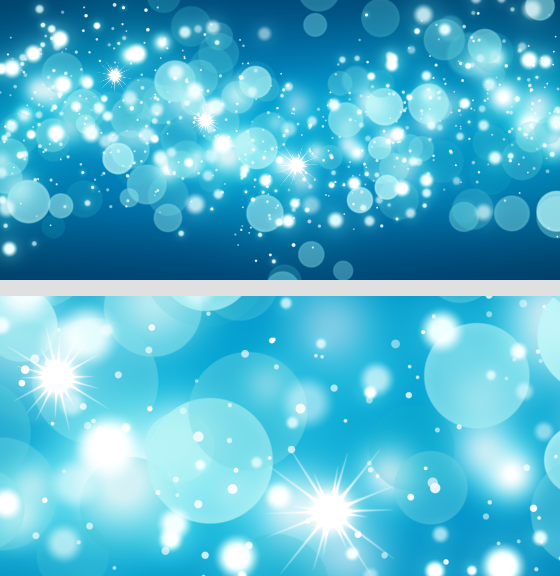
Top, the full canvas; bottom, a detail of the centre.
A Shadertoy shader for this background:

```glsl
// Blue bokeh: translucent discs, white glows, fine dust and sparkling stars along a wavy band.
#define GLOWS 40
#define DISCS 104
#define BLOBS 210
#define DUST 420
#define STARS 3
#define RAYS 9
#define DEEP vec3(0.0, 0.27, 0.45)
#define MID vec3(0.0, 0.51, 0.75)
#define CYAN vec3(0.05, 0.85, 0.92)
#define TEAL vec3(0.04, 0.66, 0.76)
#define PALE vec3(0.75, 0.98, 0.98)

float hash(float n, float seed) {
    return fract(sin(n * 12.9898 + seed * 78.233) * 43758.5453);
}

// Height of the bright band at x
float band(float x) {
    return 0.55 + 0.09 * cos(4.6 * (x - 0.4));
}

// Random place, denser towards the band
vec2 scatter(float n, float seed, float spread, float aspect) {
    float x = aspect * fract(n * 0.618 + 0.35 * hash(n, seed));
    float offset = hash(n, seed + 1.0) + hash(n, seed + 2.0) - 1.0;
    return vec2(x, band(x) + spread * offset);
}

vec3 screen(vec3 base, vec3 light) {
    return 1.0 - (1.0 - base) * (1.0 - clamp(light, 0.0, 1.0));
}

vec3 backdrop(vec2 p, float aspect) {
    vec3 col = mix(MID, DEEP, smoothstep(0.1, 0.58, abs(p.y - 0.52)));
    float side = abs(p.x / aspect - 0.5) * 2.0;
    col *= 1.0 - 0.12 * side * side;
    float fromBand = (p.y - band(p.x)) / 0.3;
    float patches = 0.7 + 0.3 * sin(p.x * 7.0 + 2.0 * sin(p.y * 5.0));
    return screen(col, CYAN * 0.36 * patches * exp(-fromBand * fromBand));
}

// Flat disc with a slightly brighter rim; returns its opacity
float disc(float dist, float radius, float blur) {
    float fill = 1.0 - smoothstep(radius - blur, radius + blur, dist);
    float rim = smoothstep(radius * 0.75, radius, dist);
    return fill * (0.88 + 0.12 * rim);
}

// Soft bright core with thin tapered rays of uneven length
float star(vec2 q, float n) {
    float r = length(q);
    float light = 1.3 * exp(-r * r / 0.0006) + 0.45 * exp(-r / 0.03);
    for (int k = 0; k < RAYS; k++) {
        float id = float(k) + n * 17.0;
        float angle = (float(k) + 0.7 * hash(id, 61.0)) * 3.14159 / float(RAYS);
        vec2 dir = vec2(cos(angle), sin(angle));
        float reach = mix(0.035, 0.095, hash(id, 62.0));
        float taper = max(1.0 - abs(dot(q, dir)) / reach, 0.0);
        float across = abs(dot(q, vec2(-dir.y, dir.x)));
        float width = 0.0008 + 0.0012 * taper;
        light += 0.75 * sqrt(taper) * exp(-across * across / (width * width));
    }
    return light;
}

void mainImage(out vec4 fragColor, in vec2 fragCoord) {
    vec2 p = fragCoord / iResolution.y;
    float aspect = iResolution.x / iResolution.y;
    float pixel = 1.0 / iResolution.y;
    vec3 col = backdrop(p, aspect);

    // Wide soft glows, white inside and cyan outside
    for (int i = 0; i < GLOWS; i++) {
        float n = float(i);
        float d = length(p - scatter(n, 1.0, 0.27, aspect));
        float size = mix(0.03, 0.075, hash(n, 4.0));
        float core = exp(-d * d / (size * size));
        float power = mix(0.4, 1.15, hash(n, 5.0));
        col = screen(col, power * vec3(pow(core, 1.5), core, core));
    }

    // Translucent discs, from faint teal to pale
    for (int i = 0; i < DISCS; i++) {
        float n = float(i);
        float d = length(p - scatter(n, 11.0, 0.62, aspect));
        float radius = mix(0.02, 0.078, sqrt(hash(n, 14.0)));
        float shine = hash(n, 15.0);
        float blur = pixel + 0.006 * step(0.88, hash(n, 16.0));
        float alpha = mix(0.24, 0.8, shine * shine);
        col = mix(col, mix(TEAL, PALE, shine), alpha * disc(d, radius, blur));
    }

    // Small white blobs with a soft edge
    for (int i = 0; i < BLOBS; i++) {
        float n = float(i);
        float d = length(p - scatter(n, 21.0, 0.47, aspect));
        float pick = hash(n, 24.0);
        float radius = mix(0.007, 0.042, pick * pick);
        float body = 1.0 - smoothstep(radius * 0.35, radius * 1.1, d);
        float halo = exp(-d * d / (radius * radius * 2.5));
        float power = mix(0.45, 1.1, hash(n, 25.0));
        col = screen(col, power * (vec3(0.9 * body) + 0.25 * halo * vec3(0.5, 1.0, 1.0)));
    }

    // Fine dust
    for (int i = 0; i < DUST; i++) {
        float n = float(i);
        float d = length(p - scatter(n, 31.0, 0.45, aspect));
        float radius = mix(0.0018, 0.006, pow(hash(n, 34.0), 2.0));
        float speck = 1.0 - smoothstep(radius - pixel * 0.5, radius + pixel, d);
        col = screen(col, vec3(mix(0.45, 1.0, hash(n, 35.0)) * speck));
    }

    // Stars on a falling diagonal
    for (int i = 0; i < STARS; i++) {
        float n = float(i);
        vec2 centre = vec2(0.41 + 0.325 * n, 0.73 - 0.16 * n);
        col = screen(col, vec3(star((p - centre) / (0.75 + 0.15 * n), n)));
    }
    fragColor = vec4(col, 1.0);
}
```
